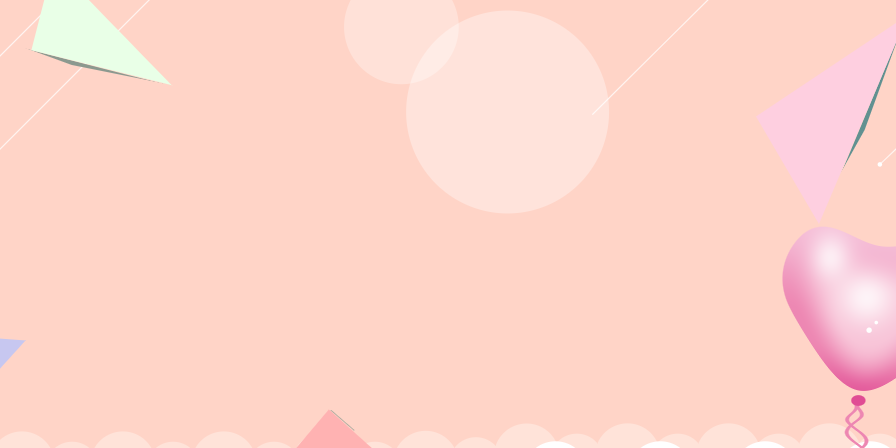
Reproduce this background procedurally as a Shadertoy shader.

```glsl
// Peach party backdrop: paper triangles, pale discs, thin streaks, clouds and a heart balloon.
// Space: the canvas is 1 high and 2 wide, origin at the lower left.

const vec3 PEACH = vec3(1.0, 0.831, 0.78);
const vec3 CLOUD = vec3(1.0, 0.89, 0.85);
const vec3 MINT = vec3(0.915, 1.0, 0.905);
const vec3 PINK = vec3(0.995, 0.81, 0.88);
const vec3 LILAC = vec3(0.78, 0.78, 0.94);
const vec3 CORAL = vec3(1.0, 0.70, 0.70);
const vec3 SHADE = vec3(0.55, 0.60, 0.56);
const vec3 TEAL = vec3(0.38, 0.57, 0.57);
const vec3 ROSE = vec3(0.93, 0.53, 0.70);
const vec3 MAGENTA = vec3(0.88, 0.30, 0.58);
const vec3 WHITE = vec3(1.0);

// Antialiased coverage of a signed distance
float cover(float d, float px) {
    return clamp(0.5 - d / px, 0.0, 1.0);
}

float disc(vec2 p, vec2 center, float radius) {
    return length(p - center) - radius;
}

float segment(vec2 p, vec2 a, vec2 b) {
    vec2 ab = b - a;
    return length(p - a - ab * clamp(dot(p - a, ab) / dot(ab, ab), 0.0, 1.0));
}

float halfPlane(vec2 p, vec2 a, vec2 b) {
    return dot(p - a, normalize(vec2(b.y - a.y, a.x - b.x)));
}

float triangle(vec2 p, vec2 a, vec2 b, vec2 c) {
    float winding = sign((b.x - a.x) * (c.y - a.y) - (b.y - a.y) * (c.x - a.x));
    return max(max(winding * halfPlane(p, a, b), winding * halfPlane(p, b, c)),
               winding * halfPlane(p, c, a));
}

// Row of equal discs, evenly spaced from x = start
float discRow(vec2 p, float start, float spacing, float y, float radius) {
    float x = start + spacing * floor((p.x - start) / spacing + 0.5);
    float lift = 0.018 * smoothstep(0.9, 1.2, x);
    return disc(p, vec2(x, y + lift), radius);
}

float glow(vec2 p, vec2 center, vec2 size) {
    vec2 q = (p - center) / size;
    return exp(-dot(q, q));
}

// Heart level: 0 inside the middle, 1 on the outline; tip at the origin
float heartLevel(vec2 p, vec2 size) {
    float x = abs(p.x) / size.x;
    float y = p.y / size.y - 1.0 - 0.48 * smoothstep(0.0, 0.9, x);
    return length(vec2(x, y));
}

vec3 streak(vec3 color, vec2 p, vec2 a, vec2 b, float px) {
    return mix(color, WHITE, 0.75 * cover(segment(p, a, b) - 0.0013, px));
}

vec3 drawBalloon(vec3 color, vec2 p, float px) {
    // Ribbon: two crossing strands below the knot
    for (float side = -1.0; side < 2.0; side += 2.0) {
        float sway = 0.022 * sin(side * p.y * 62.0 + 0.6) * smoothstep(0.1, 0.06, p.y);
        float strand = abs(p.x - 1.912 - sway) * 0.7 - 0.003;
        color = mix(color, ROSE, cover(max(strand, p.y - 0.105), px));
    }

    // Body, leaning slightly to the right
    const vec2 size = vec2(0.208, 0.163);
    const vec2 axis = vec2(0.144, 0.99);
    vec2 q = p - vec2(1.919, 0.128);
    q = vec2(dot(q, vec2(axis.y, -axis.x)), dot(q, axis));
    float level = heartLevel(q, size);
    vec3 rim = mix(ROSE, vec3(0.96, 0.74, 0.84), smoothstep(0.15, 0.36, q.y));
    rim = mix(MAGENTA, rim, smoothstep(-0.05, 0.10, q.y));
    vec3 body = mix(vec3(0.97, 0.76, 0.84), rim, smoothstep(0.35, 0.95, level));
    body = mix(body, WHITE, 0.75 * glow(p, vec2(1.854, 0.425), vec2(0.045, 0.055)));
    body = mix(body, WHITE, 0.80 * glow(p, vec2(1.935, 0.335), vec2(0.065, 0.060)));
    body = mix(body, WHITE, cover(disc(p, vec2(1.940, 0.263), 0.006), px));
    body = mix(body, WHITE, cover(disc(p, vec2(1.956, 0.280), 0.004), px));
    color = mix(color, body, cover((level - 1.0) * size.y, px));

    // Knot
    vec2 knot = (p - vec2(1.916, 0.106)) * vec2(0.75, 1.0);
    return mix(color, MAGENTA, cover(length(knot) - 0.012, px));
}

void mainImage(out vec4 fragColor, in vec2 fragCoord) {
    float px = 1.0 / iResolution.y;
    vec2 p = fragCoord * px;
    vec3 color = PEACH;

    // Translucent discs
    color = mix(color, WHITE, 0.31 * cover(disc(p, vec2(0.896, 0.940), 0.128), px));
    color = mix(color, WHITE, 0.35 * cover(disc(p, vec2(1.133, 0.750), 0.2265), px));

    // Diagonal streaks
    color = streak(color, p, vec2(1.323, 0.745), vec2(1.583, 1.003), px);
    color = streak(color, p, vec2(-0.01, 0.657), vec2(0.335, 1.002), px);
    color = streak(color, p, vec2(-0.01, 0.865), vec2(0.125, 1.0), px);
    color = streak(color, p, vec2(1.964, 0.633), vec2(2.01, 0.677), px);
    color = mix(color, WHITE, cover(disc(p, vec2(1.964, 0.633), 0.005), px));

    // Clouds along the bottom
    float clouds = min(discRow(p, 0.049, 0.2253, -0.036, 0.073),
                       discRow(p, 0.161, 0.2253, -0.046, 0.060));
    color = mix(color, CLOUD, cover(clouds, px));
    float whiteClouds = max(discRow(p, 1.24, 0.234, -0.076, 0.073), 1.13 - p.x);
    color = mix(color, WHITE, cover(whiteClouds, px));

    // Paper triangles, each above its thin shadow
    color = mix(color, SHADE, cover(triangle(p, vec2(0.070, 0.888), vec2(0.160, 0.855), vec2(0.335, 0.820)), px));
    color = mix(color, MINT, cover(triangle(p, vec2(0.070, 0.888), vec2(0.383, 0.810), vec2(0.1195, 1.081)), px));
    color = mix(color, TEAL, cover(triangle(p, vec2(1.883, 0.626), vec2(1.930, 0.710), vec2(2.010, 0.930)), px));
    color = mix(color, PINK, cover(triangle(p, vec2(1.6875, 0.740), vec2(1.828, 0.500), vec2(2.026, 0.966)), px));
    color = mix(color, LILAC, cover(triangle(p, vec2(-0.05, 0.248), vec2(0.057, 0.240), vec2(-0.05, 0.122)), px));
    color = mix(color, SHADE, 0.7 * cover(segment(p, vec2(0.739, 0.084), vec2(0.790, 0.040)) - 0.001, px));
    color = mix(color, CORAL, cover(triangle(p, vec2(0.734, 0.086), vec2(0.640, -0.025), vec2(0.850, -0.018)), px));

    color = drawBalloon(color, p, px);
    fragColor = vec4(color, 1.0);
}
```
